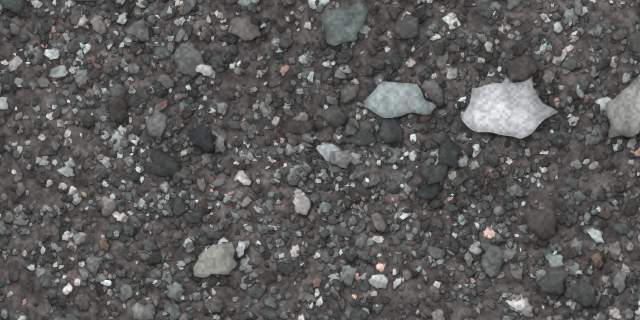
Reproduce this texture procedurally as a Shadertoy shader.

```glsl
float hash(vec2 p) {
    return fract(sin(dot(p, vec2(127.1, 311.7))) * 43758.5453);
}

float noise(vec2 p) {
    vec2 i = floor(p), f = fract(p);
    f = f * f * (3.0 - 2.0 * f);
    return mix(mix(hash(i), hash(i + vec2(1, 0)), f.x),
               mix(hash(i + vec2(0, 1)), hash(i + vec2(1, 1)), f.x), f.y);
}

float fbm(vec2 p) {
    float sum = 0.0, amp = 0.5;
    for (int i = 0; i < 4; i++) {
        sum += amp * noise(p);
        p = mat2(1.6, 1.2, -1.2, 1.6) * p + 7.3;
        amp *= 0.5;
    }
    return sum / 0.94;
}

// Signed distance to a random convex polygon of unit size
float chipDistance(vec2 q, vec2 seed) {
    float d = -1.0;
    for (int k = 0; k < 7; k++) {
        vec2 s = seed + float(k) * vec2(3.17, 1.73);
        float a = (float(k) + 0.7 * hash(s)) * 6.2832 / 7.0;
        d = max(d, dot(q, vec2(cos(a), sin(a))) - mix(0.58, 0.95, hash(s + 9.1)));
    }
    return d;
}

// One stone with its contact shadow, lit from the upper left
vec3 stone(vec3 ground, vec2 p, vec2 centre, float radius, float angle,
           float stretch, vec3 colour, vec2 seed) {
    vec2 w = (p - centre) / radius;
    if (dot(w, w) > 3.2) return ground;

    float c = cos(angle), s = sin(angle);
    vec2 q = mat2(c, -s, s, c) * w;
    q.y *= stretch;
    q += 0.3 * (vec2(noise(w * 2.7 + seed), noise(w * 2.7 - seed)) - 0.5);
    float d = chipDistance(q, seed);

    float below = 0.5 + 0.5 * dot(w, vec2(0.4, -0.9)) / (length(w) + 0.01);
    ground *= 1.0 - 0.6 * below * exp(-max(d, 0.0) / 0.16);

    // Two facets meeting at a ridge, with a darker rim
    float ridge = hash(seed + 4.4) * 6.2832;
    float facet = smoothstep(-0.12, 0.12, dot(q, vec2(cos(ridge), sin(ridge))) - 0.15);
    float light = 1.03 + 0.2 * dot(w, vec2(-0.4, 0.8));
    light += (hash(seed + 6.2) - 0.5) * 0.36 * (facet - 0.4);
    light -= 0.16 * smoothstep(-0.25, 0.0, d);
    light += 0.16 * (noise(w * 4.0 + seed) - 0.5);

    float edge = 0.0035 / radius;
    return mix(ground, colour * light, smoothstep(edge, -edge, d));
}

vec3 stoneColour(vec2 seed) {
    float h = hash(seed + 2.6);
    float tone = 0.25 + 0.26 * h + 0.3 * pow(h, 7.0);
    vec3 tint = mix(vec3(1.03, 1.0, 0.98), vec3(0.95, 1.01, 1.01), hash(seed + 5.8));
    if (hash(seed + 8.3) > 0.965) tint = vec3(1.16, 0.98, 0.92);
    return tone * tint;
}

// Stones scattered on a jittered grid, thinned by cover
vec3 scatter(vec3 col, vec2 p, float cell, float cover) {
    vec2 base = floor(p / cell);
    for (int j = -1; j <= 1; j++)
    for (int i = -1; i <= 1; i++) {
        vec2 id = base + vec2(i, j);
        vec2 seed = id + cell * 913.0;
        float patchy = cover + 0.5 * (noise(id * cell * 4.0) - 0.5);
        if (hash(seed) > patchy) continue;
        vec2 centre = (id + vec2(hash(seed + 1.3), hash(seed + 3.7))) * cell;
        float radius = cell * mix(0.33, 0.68, hash(seed + 7.9));
        col = stone(col, p, centre, radius, hash(seed + 11.2) * 3.1416,
                    mix(1.0, 1.9, hash(seed + 13.4)), stoneColour(seed), seed);
    }
    return col;
}

void mainImage(out vec4 fragColor, in vec2 fragCoord) {
    vec2 p = fragCoord / iResolution.y;

    // Crumbly soil
    vec3 col = vec3(0.355, 0.34, 0.335) * (0.55 + 0.9 * fbm(p * 42.0));

    // Gravel of mixed sizes
    col = scatter(col, p, 0.065, 0.5);
    col = scatter(col, p, 0.036, 0.68);
    col = scatter(col, p, 0.022, 0.52);
    col = scatter(col, p, 0.056, 0.3);
    col = scatter(col, p, 0.105, 0.2);

    // Large pale rocks
    col = stone(col, p, vec2(1.08, 0.93), 0.1, 0.5, 1.6, vec3(0.41, 0.44, 0.44), vec2(3.1));
    col = stone(col, p, vec2(0.68, 0.18), 0.085, 0.4, 1.4, vec3(0.56, 0.56, 0.54), vec2(8.6));
    col = stone(col, p, vec2(1.24, 0.68), 0.11, 3.0, 1.8, vec3(0.59, 0.63, 0.63), vec2(5.2));
    col = stone(col, p, vec2(1.98, 0.67), 0.13, 1.1, 1.5, vec3(0.62, 0.62, 0.61), vec2(6.7));
    col = stone(col, p, vec2(1.55, 0.66), 0.165, 0.1, 1.4, vec3(0.75, 0.76, 0.77), vec2(1.9));

    // Fine mineral grain and broad unevenness
    col *= 0.87 + 0.26 * noise(p * 115.0);
    col *= 0.93 + 0.16 * noise(p * 5.0);
    fragColor = vec4(clamp(col, 0.0, 1.0), 1.0);
}
```
